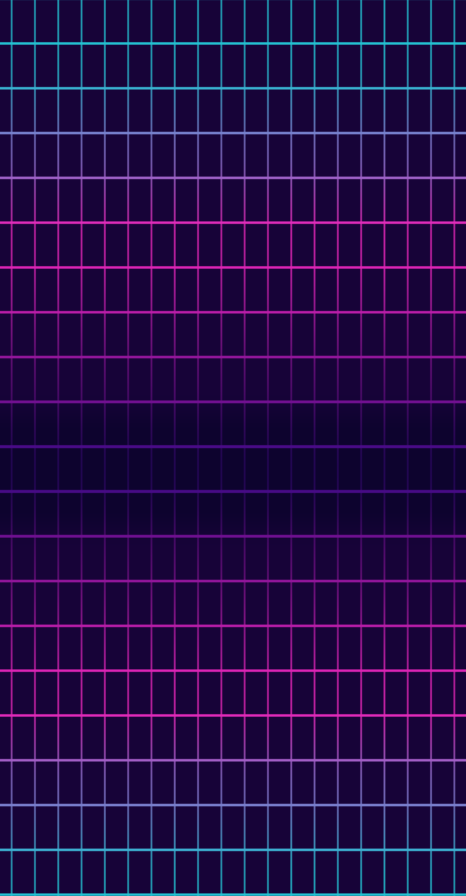
Reproduce this pattern procedurally as a Shadertoy shader.

```glsl
const vec2 GRID_COUNT = vec2(20.0);
const vec3 NIGHT = vec3(0.090, 0.010, 0.220);
const vec3 DEEP_NIGHT = vec3(0.050, 0.010, 0.180);
const vec3 INDIGO = vec3(0.25, 0.04, 0.52);
const vec3 PURPLE = vec3(0.50, 0.07, 0.58);
const vec3 PINK = vec3(0.90, 0.15, 0.72);
const vec3 LAVENDER = vec3(0.52, 0.46, 0.80);
const vec3 CYAN = vec3(0.14, 0.76, 0.82);

float hash(float n) {
    return fract(sin(n * 127.1) * 43758.5453);
}

// Distance to the nearest of evenly spaced lines
float lineDistance(float position, float spacing) {
    return abs(fract(position / spacing + 0.5) - 0.5) * spacing;
}

float lineMask(float dist, float halfWidth, float softness) {
    return 1.0 - smoothstep(halfWidth - 0.5 * softness, halfWidth + 0.5 * softness, dist);
}

// Glow colour from the dark horizon (0) to the outer edges (1)
vec3 neonRamp(float d) {
    vec3 color = mix(INDIGO, PURPLE, smoothstep(0.0, 0.22, d));
    color = mix(color, PINK, smoothstep(0.15, 0.52, d));
    color = mix(color, LAVENDER, smoothstep(0.52, 0.72, d));
    return mix(color, CYAN, smoothstep(0.70, 0.92, d));
}

void mainImage(out vec4 fragColor, in vec2 fragCoord) {
    vec2 uv = fragCoord / iResolution.xy;
    vec2 p = fragCoord / iResolution.y;
    vec2 spacing = vec2(iResolution.x / iResolution.y, 1.0) / GRID_COUNT;
    float softness = max(1.0 / iResolution.y, 0.002);

    // Vertical lines sit mid-cell, horizontal lines on the cell edges
    vec2 origin = vec2(0.5 * spacing.x, 0.0015);
    float columnDist = lineDistance(p.x - origin.x, spacing.x);
    float rowDist = lineDistance(p.y - origin.y, spacing.y);

    // Colours mirrored about the horizon
    float horizon = abs(uv.y - 0.475) / 0.5;
    vec3 neon = neonRamp(horizon);
    vec3 color = mix(DEEP_NIGHT, NIGHT, smoothstep(0.08, 0.18, horizon));

    // Thin columns fade at the horizon and vary slightly
    float column = floor(uv.x * GRID_COUNT.x);
    float columnStrength = mix(0.45, 0.85, smoothstep(0.0, 0.5, horizon));
    columnStrength *= mix(0.88, 1.0, hash(column));
    color = mix(color, neon, columnStrength * lineMask(columnDist, 0.0010, softness));

    // Rows are brighter and spread a little near the horizon
    float rowHalfWidth = mix(0.0017, 0.0014, smoothstep(0.0, 0.3, horizon));
    color = mix(color, neon, lineMask(rowDist, rowHalfWidth, softness));

    fragColor = vec4(color, 1.0);
}
```
